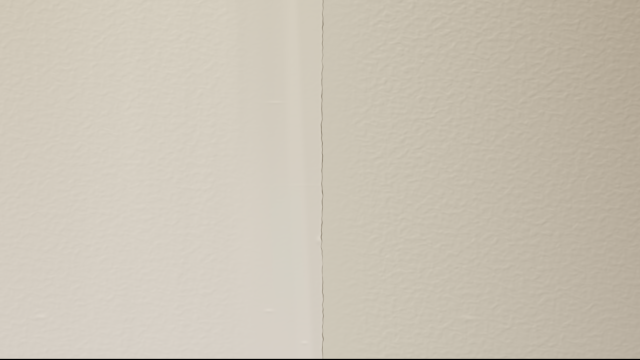
A WebGL 1 fragment shader for this texture:

```glsl
precision highp float;
// A pale painted plaster wall with a smooth filled strip and a thin vertical crack.

uniform vec2 u_resolution;

vec2 hashGradient(vec2 cell) {
  vec2 h = vec2(dot(cell, vec2(127.1, 311.7)), dot(cell, vec2(269.5, 183.3)));
  return fract(sin(h) * 43758.55) * 2.0 - 1.0;
}

float gradientNoise(vec2 p) {
  vec2 i = floor(p), f = fract(p);
  vec2 w = f * f * f * (f * (f * 6.0 - 15.0) + 10.0);
  float a = dot(hashGradient(i), f);
  float b = dot(hashGradient(i + vec2(1.0, 0.0)), f - vec2(1.0, 0.0));
  float c = dot(hashGradient(i + vec2(0.0, 1.0)), f - vec2(0.0, 1.0));
  float d = dot(hashGradient(i + 1.0), f - 1.0);
  return mix(mix(a, b, w.x), mix(c, d, w.x), w.y);
}

// Rounded bumps separated by short creases
float plasterHeight(vec2 p) {
  vec2 warp = 0.008 * vec2(gradientNoise(p * 31.0), gradientNoise(p * 31.0 + 41.0));
  vec2 q = p + warp;
  float bumps = gradientNoise(q * vec2(52.0, 72.0));
  return smoothstep(-0.25, 0.45, bumps) + 0.5 * gradientNoise(q * vec2(95.0, 125.0) + 17.0);
}

// Soft vertical band between two edges
float band(float x, float left, float right, float blur) {
  return smoothstep(left - blur, left + blur, x) - smoothstep(right - blur, right + blur, x);
}

// Small raised blemish: lit above, shaded below
float blemish(vec2 p, vec2 center, vec2 size) {
  vec2 d = (p - center) / size;
  return (d.y + 0.25) * exp(-dot(d, d));
}

float crackCenter(float y) {
  float bend = 0.8965 - 0.003 * exp(-pow((y - 0.69) / 0.13, 2.0))
             - 0.003 * exp(-pow((y - 0.34) / 0.10, 2.0));
  return bend + 0.0035 * gradientNoise(vec2(y * 21.0, 3.7))
              + 0.0035 * gradientNoise(vec2(y * 62.0, 8.2));
}

void main() {
  vec2 uv = gl_FragCoord.xy / u_resolution;
  vec2 p = uv * vec2(1.77778, 1.0);
  float pixel = 1.0 / u_resolution.y;

  float fromCrack = p.x - crackCenter(uv.y);
  float rightSide = smoothstep(-0.004, 0.004, fromCrack);

  // Broad light falling off to the right and towards the top
  vec3 leftWall = mix(vec3(0.843, 0.817, 0.780), vec3(0.830, 0.803, 0.744), uv.y);
  leftWall -= vec3(0.018, 0.022, 0.026) * (1.0 - smoothstep(0.0, 0.22, uv.x)) * (0.3 + 0.7 * uv.y);
  float across = clamp((uv.x - 0.5) * 2.0, 0.0, 1.0);
  vec3 rightWall = mix(vec3(0.803, 0.777, 0.717), vec3(0.714, 0.674, 0.608), pow(across, 1.3));
  rightWall -= vec3(0.020, 0.025, 0.034) * (uv.y - 0.45) * (0.5 + across);
  vec3 color = mix(leftWall, rightWall, rightSide);

  // Smoothed filler strip and faint vertical streaks
  float lean = uv.x + 0.025 * (uv.y - 0.5);
  color -= 0.010 * band(uv.x, 0.372, 0.450, 0.007) * smoothstep(0.3, 0.8, uv.y);
  color += 0.004 * band(lean, 0.452, 0.474, 0.005);
  color += vec3(-0.005, 0.003, 0.002) * band(lean, 0.420, 0.468, 0.004)
         * band(uv.y, 0.17, 0.48, 0.06);
  color -= vec3(0.013, 0.013, 0.015) * band(lean, 0.477, 0.540, 0.006) * (1.0 - rightSide);
  float streak = gradientNoise(vec2(uv.x * 32.0, uv.y * 1.3));
  color += 0.008 * streak * band(uv.x, 0.12, 0.49, 0.04);

  // Orange-peel relief lit from the upper left
  float slope = plasterHeight(p) - plasterHeight(p + vec2(-0.003, 0.004));
  float rough = mix(0.017, 0.029, smoothstep(0.52, 0.62, uv.x));
  rough *= 1.0 - 0.88 * band(uv.x, 0.37, 0.530, 0.05);
  rough *= 0.80 + 0.35 * uv.y;
  color += rough * slope;

  // Scattered raised blemishes
  float marks = 0.7 * blemish(p, vec2(0.765, 0.715), vec2(0.022, 0.004));
  marks += blemish(p, vec2(1.300, 0.115), vec2(0.018, 0.008));
  marks += blemish(p, vec2(0.115, 0.119), vec2(0.014, 0.006));
  marks += blemish(p, vec2(0.747, 0.136), vec2(0.012, 0.005));
  marks += blemish(p, vec2(0.846, 0.047), vec2(0.009, 0.005));
  marks += blemish(p, vec2(0.886, 0.332), vec2(0.007, 0.010));
  marks += 0.2 * blemish(p, vec2(0.850, 0.485), vec2(0.055, 0.004));
  color += 0.05 * marks;

  // Crack of uneven depth, fading in places, with a pale lip
  float depth = 0.60 + 0.6 * gradientNoise(vec2(uv.y * 27.0, 5.4))
              + 0.5 * gradientNoise(vec2(uv.y * 71.0, 2.6));
  float halfWidth = 0.0011 + 0.0008 * gradientNoise(vec2(uv.y * 37.0, 1.9));
  float line = 1.0 - smoothstep(halfWidth - 0.6 * pixel, halfWidth + 0.8 * pixel, abs(fromCrack));
  float lip = exp(-pow((fromCrack + 0.005) / 0.003, 2.0));
  color += 0.015 * lip * depth;
  color = mix(color, vec3(0.55, 0.51, 0.44), line * clamp(depth, 0.2, 1.0));

  // Dark strip along the lower edge
  color *= smoothstep(0.0035 - 0.5 * pixel, 0.0035 + 0.5 * pixel, uv.y);
  gl_FragColor = vec4(clamp(color, 0.0, 1.0), 1.0);
}
```
